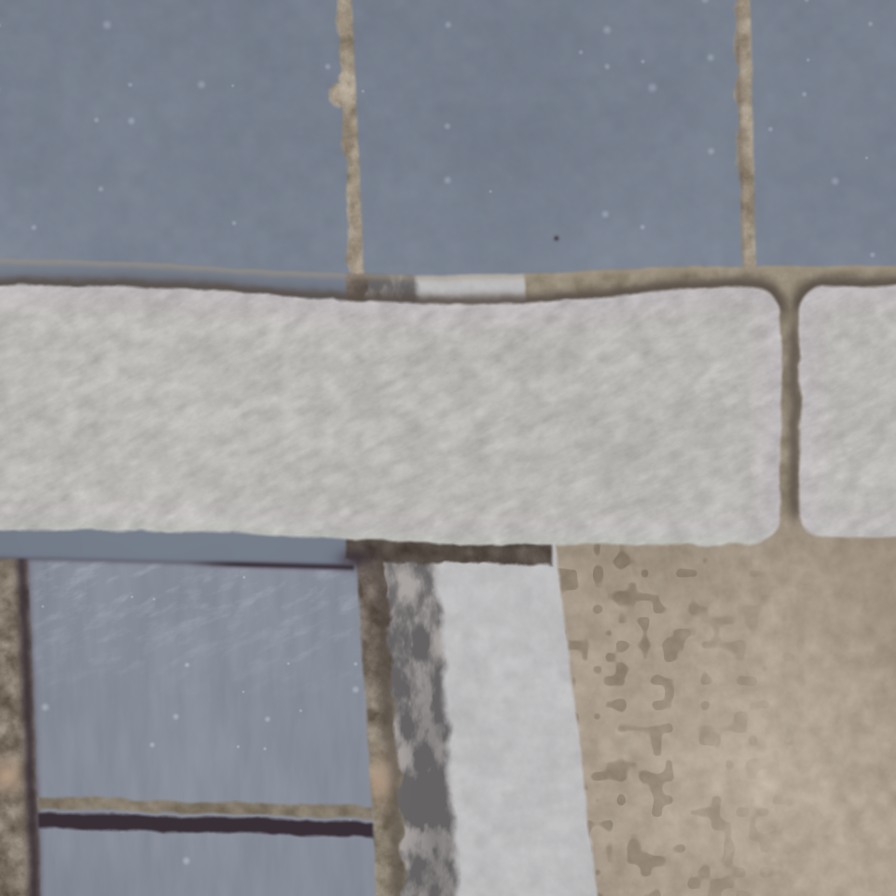
Give the GLSL for this texture, as a WebGL 2 fragment shader.

```glsl
#version 300 es
precision highp float;
uniform vec2 u_resolution;
out vec4 fragColor;

const vec3 TILE = vec3(0.465, 0.498, 0.553);
const vec3 PANE = vec3(0.530, 0.550, 0.600);
const vec3 STONE = vec3(0.725, 0.718, 0.705);
const vec3 PALE_STONE = vec3(0.735, 0.732, 0.738);
const vec3 PLASTER = vec3(0.655, 0.606, 0.548);
const vec3 MORTAR = vec3(0.565, 0.525, 0.460);
const vec3 PINK_MORTAR = vec3(0.680, 0.590, 0.510);
const vec3 BROWN = vec3(0.400, 0.360, 0.330);
const vec3 SHADOW = vec3(0.220, 0.185, 0.215);
const vec3 GREY = vec3(0.400, 0.390, 0.395);
const float SOFTNESS = 0.0028;
const float WOBBLE = 0.007;
const float BEAM_END = 0.871;
const float BEAM_START = 0.893;

float hash(vec2 p) {
  return fract(sin(dot(p, vec2(127.1, 311.7))) * 43758.5453);
}

float noise(vec2 p) {
  vec2 i = floor(p), f = fract(p);
  f = f * f * (3.0 - 2.0 * f);
  return mix(mix(hash(i), hash(i + vec2(1, 0)), f.x),
             mix(hash(i + vec2(0, 1)), hash(i + vec2(1, 1)), f.x), f.y);
}

float fbm(vec2 p) {
  float sum = 0.0, gain = 0.5;
  for (int i = 0; i < 4; i++) {
    sum += gain * noise(p);
    p = mat2(1.6, 1.2, -1.2, 1.6) * p + 7.3;
    gain *= 0.5;
  }
  return sum / 0.9375;
}

float fill(float d) {
  float w = max(SOFTNESS, 0.8 / min(u_resolution.x, u_resolution.y));
  return 1.0 - smoothstep(-w, w, d);
}

// Soft band of half width h around zero
float band(float d, float h) { return exp(-d * d / (h * h)); }

// Intersection of two half planes with a rounded corner
float roundCorner(float a, float b, float r) {
  vec2 q = vec2(a, b) + r;
  return min(max(q.x, q.y), 0.0) + length(max(q, 0.0)) - r;
}

// Scattered pale flecks
float flecks(vec2 p, float cells) {
  vec2 id = floor(p * cells);
  vec2 centre = 0.25 + 0.5 * vec2(hash(id + 3.1), hash(id + 8.7));
  float size = 0.08 + 0.14 * hash(id + 5.5);
  return step(0.88, hash(id)) * (1.0 - smoothstep(0.0, size, length(fract(p * cells) - centre)));
}

void main() {
  vec2 p = gl_FragCoord.xy / u_resolution;
  float x = p.x, y = p.y, drop = 0.37 - y;
  float broad = fbm(p * 7.0) - 0.5;
  float grain = fbm(p * 65.0) - 0.5;
  float streak = fbm(vec2(x + 0.6 * y, y - 0.5 * x) * vec2(45.0, 110.0)) - 0.5;
  float rough = WOBBLE * (fbm(p * 38.0 + 4.0) - 0.5);

  // Plaster, with mortar between the courses above it
  vec3 plaster = PLASTER + 0.12 * grain + 0.09 * broad;
  plaster += 0.045 * band(length(p - vec2(0.88, 0.08)), 0.14);
  plaster -= 0.10 * smoothstep(0.62, 0.78, noise(p * 75.0)) * smoothstep(0.95, 0.68, x);
  plaster -= 0.035 * smoothstep(0.28, 0.40, y);
  vec3 mortar = MORTAR + 0.20 * grain;
  vec3 col = mix(plaster, mortar, smoothstep(0.40, 0.44, y));

  // Pale upright stone and its mottled grey side
  float sideEdge = 0.487 + 0.065 * drop + 2.0 * rough;
  float stoneEdge = 0.623 + 0.118 * drop + rough;
  col = mix(col, PALE_STONE + 0.09 * grain + 0.03 * broad, fill(x - stoneEdge));
  float dark = band(x - sideEdge + 0.022, 0.022) * smoothstep(0.36, 0.12, y);
  float mottle = smoothstep(0.30, 0.72, fbm(p * vec2(55.0, 32.0))) - 0.55 * dark;
  col = mix(col, mix(GREY, vec3(0.66, 0.64, 0.63), clamp(mottle, 0.0, 1.0)), fill((x - sideEdge) * 0.5));

  // Window: mortar column, two panes, strip above them
  float paneLeft = 0.031 + 0.038 * drop + 0.5 * rough;
  float paneRight = 0.398 + 0.062 * drop + 0.5 * rough;
  vec3 column = mix(MORTAR * 0.94, BROWN, smoothstep(0.10, 0.36, y)) + 0.40 * grain;
  column = mix(column, BROWN * 0.85, 0.6 * band(x - paneRight - 0.026, 0.010));
  col = mix(col, column, fill(x - paneRight - 0.032 - 2.0 * rough));
  col = mix(col, PINK_MORTAR, 0.85 * band(length((p - vec2(0.423, 0.128)) * vec2(1.0, 0.55)), 0.014));
  vec3 pane = PANE + 0.045 * broad + 0.05 * (fbm(p * vec2(80.0, 18.0)) - 0.5);
  pane += 0.16 * max(streak, 0.0) * smoothstep(0.18, 0.35, y) + 0.12 * flecks(p, 32.0);
  col = mix(col, pane, fill(x - paneRight));
  vec3 leftMortar = mix(BROWN, MORTAR, 0.55) + 0.40 * grain;
  leftMortar = mix(leftMortar, PINK_MORTAR, band(length(p - vec2(0.008, 0.134)), 0.016));
  col = mix(col, leftMortar, fill(x - paneLeft));
  col = mix(col, SHADOW, 0.82 * band(x - paneLeft + 0.006, 0.007));
  float inside = fill(max(paneLeft - x, x - paneRight));
  float bar = y - 0.106 + 0.032 * x + rough;
  col = mix(col, SHADOW, inside * fill(abs(bar + 0.019) - 0.0085));
  col = mix(col, MORTAR * 0.88 + 0.2 * grain, inside * fill(abs(bar) - 0.0065));
  float stripBottom = 0.377 - 0.026 * x;
  col = mix(col, TILE * 0.98 + 0.03 * broad, fill(max(stripBottom - y, x - 0.386)));
  float gap = mix(0.25, 0.9, smoothstep(0.20, 0.27, x));
  col = mix(col, SHADOW, gap * band(y - stripBottom, 0.0035) * fill(x - 0.395));

  // Shadow under the long beam
  float beamBottom = 0.408 - 0.016 * smoothstep(0.15, 0.58, x) + rough;
  float under = max(abs(x - 0.501) - 0.115, abs(y - beamBottom + 0.010) - 0.012 + rough);
  col = mix(col, BROWN * 0.84 + 0.2 * grain, fill(under));
  col = mix(col, SHADOW, 0.8 * band(length((p - vec2(0.398, 0.376)) * vec2(0.6, 1.0)), 0.011));

  // Beams with dark upper rim and end joint
  float beamTop = 0.681 - 0.020 * smoothstep(0.1, 0.52, x) + 0.019 * smoothstep(0.55, 0.83, x) + rough;
  float longBeam = roundCorner(x - BEAM_END + rough, max(y - beamTop, beamBottom - y), 0.032);
  float shortBeam = roundCorner(BEAM_START - x + rough, max(y - beamTop, 0.401 - y + rough), 0.026);
  float beam = min(longBeam, shortBeam);
  col = mix(col, BROWN * 0.86, 0.85 * band(beam - 0.003, 0.008) * smoothstep(0.635, 0.665, y));
  float joint = smoothstep(0.40, 0.44, y) * smoothstep(0.66, 0.62, y);
  col = mix(col, BROWN * 0.9, 0.75 * joint * band(x - 0.887 - rough, 0.007));
  vec3 stone = STONE + 0.10 * grain + 0.10 * streak + 0.035 * broad;
  stone += vec3(0.012, 0.0, 0.022) * band(beam, 0.025) + vec3(-0.008, 0.012, -0.012) * band(y - beamBottom, 0.015);
  col = mix(col, stone, fill(beam));

  // Upper tiles split by two upright joints
  float tileBottom = 0.711 - 0.018 * smoothstep(0.0, 0.5, x) + 0.010 * smoothstep(0.5, 0.82, x) + 0.6 * rough;
  float firstJoint = abs(x - 0.384 - 0.045 * (1.0 - y) + rough) - 0.0085 - 0.7 * rough;
  firstJoint = min(firstJoint, length(p - vec2(0.380, 0.895)) - 0.014 + rough);
  float secondJoint = abs(x - 0.829 - 0.021 * (1.0 - y) + rough) - 0.0085 - 0.7 * rough;
  float joints = min(firstJoint, secondJoint);
  vec3 tile = TILE + 0.045 * broad + 0.035 * grain + 0.10 * flecks(p + 0.37, 28.0);
  tile += 0.02 * smoothstep(0.85, 0.70, y);
  tile = mix(tile, SHADOW, 0.7 * band(length(p - vec2(0.621, 0.734)), 0.003));
  vec3 jointMortar = mix(MORTAR, PLASTER, 0.45) + 0.35 * grain;
  jointMortar = mix(jointMortar, BROWN, 0.35 * band(x - 0.822 - 0.021 * (1.0 - y), 0.004));
  tile = mix(tile, jointMortar, fill(joints));
  col = mix(col, MORTAR * 1.12, 0.5 * band(y - tileBottom + 0.002, 0.005));
  col = mix(col, tile, fill(tileBottom - y));

  fragColor = vec4(clamp(col, 0.0, 1.0), 1.0);
}
```
